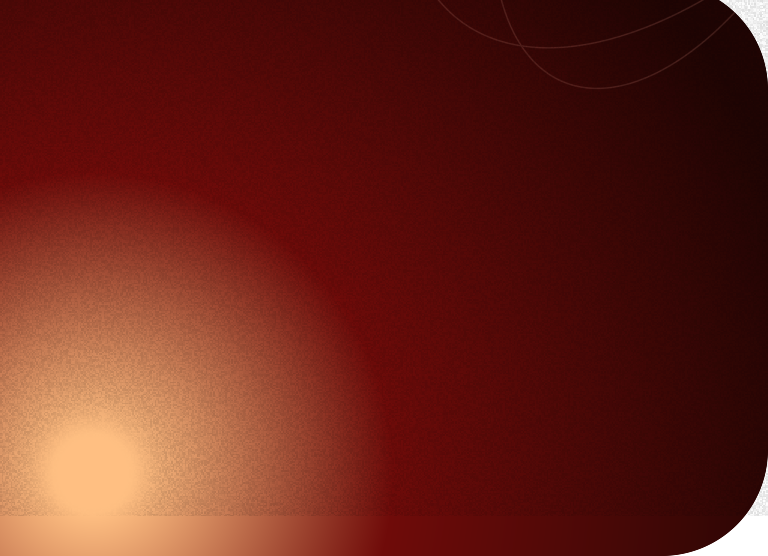
This background is drawn by a Shadertoy shader. Its source:

```glsl
float hash(vec2 p) {
    vec3 q = fract(vec3(p.xyx) * 0.1031);
    q += dot(q, q.yzx + 33.33);
    return fract((q.x + q.y) * q.z);
}

float roundedBox(vec2 p, vec2 halfSize, float radius) {
    vec2 d = abs(p) - halfSize + radius;
    return length(max(d, 0.0)) + min(max(d.x, d.y), 0.0) - radius;
}

// Approximate distance to a sheared ellipse resting on its lowest point
float arcDistance(vec2 p, vec2 bottom, float shear, float spread, float squash) {
    vec2 d = p - bottom;
    float u = d.x - shear * d.y;
    float f = u * u + squash * d.y * d.y - spread * d.y;
    vec2 slope = vec2(2.0 * u, 2.0 * squash * d.y - 2.0 * shear * u - spread);
    return abs(f) / max(length(slope), 0.001);
}

void mainImage(out vec4 fragColor, in vec2 fragCoord) {
    vec2 p = fragCoord / iResolution.y;
    float aspect = iResolution.x / iResolution.y;
    float pixel = 1.0 / iResolution.y;

    // Warm radial glow falling off to near black
    float r = length(p - vec2(0.167, 0.149));
    vec3 peach = vec3(1.0, 0.75, 0.51);
    vec3 red = vec3(0.435, 0.042, 0.035);
    vec3 dark = vec3(0.125, 0.018, 0.012);
    vec3 panel = mix(peach, red, smoothstep(0.0, 1.0, 0.08 + 0.84 * clamp((r - 0.072) / 0.468, 0.0, 1.0)));
    panel = mix(peach, red, clamp((r - 0.072) / 0.468, 0.0, 1.0)) * 0.85 + panel * 0.15;
    panel = mix(panel, dark, clamp((r - 0.54) / 0.8, 0.0, 1.0));

    // Faint hairline arcs
    float arcs = min(arcDistance(p, vec2(0.986, 0.914), 0.47, 0.70, 0.50),
                     arcDistance(p, vec2(1.074, 0.841), 0.30, 0.357, 0.333));
    float hairline = 1.0 - smoothstep(0.0, 0.0008 + pixel, arcs);
    panel = mix(panel, vec3(0.62, 0.36, 0.32), 0.3 * hairline);

    // Rounded panel on white, reaching past the left and top edges
    float d = roundedBox(p - vec2(aspect - 1.0, 0.515), vec2(1.0, 0.515), 0.191);
    float inside = 1.0 - smoothstep(-0.5 * pixel, 0.5 * pixel, d);
    vec3 color = mix(vec3(1.0), panel, inside);

    // Fine grain above the bottom strip
    float grainArea = smoothstep(-0.5 * pixel, 0.5 * pixel, p.y - 0.072);
    float grain = hash(floor(p * 370.0));
    float core = 1.0 - smoothstep(0.06, 0.14, r);
    color *= 1.0 - 0.13 * grain * grainArea * (1.0 - core);

    fragColor = vec4(color, 1.0);
}
```
